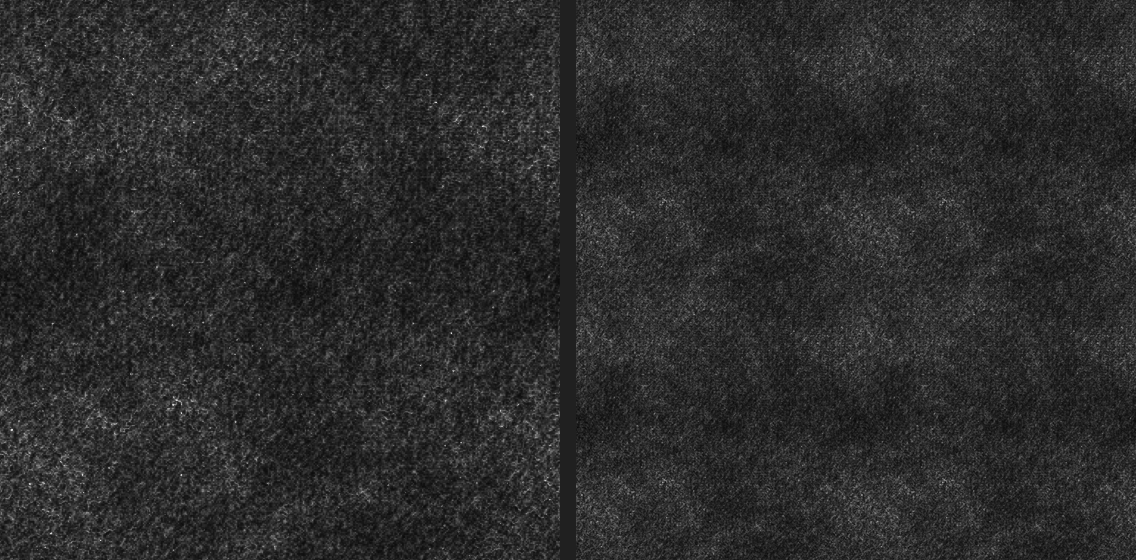
Left, the tile; right, the same tile 2 across and 2 down.
A WebGL 2 fragment shader for this texture:

```glsl
#version 300 es
precision highp float;

uniform vec2 u_resolution;
out vec4 fragColor;

const float BASE_GRAY = 0.168;
const float CONTRAST = 0.42;

float hash(vec2 p, float seed) {
    return fract(sin(dot(p, vec2(127.1, 311.7)) + seed * 17.37) * 43758.5453);
}

// Value noise wrapping after `cells` units, scaled to unit deviation
float noise(vec2 uv, vec2 cells, float seed) {
    vec2 p = uv * cells;
    vec2 id = floor(p);
    vec2 f = p - id;
    f = f * f * (3.0 - 2.0 * f);
    vec2 lo = mod(id, cells);
    vec2 hi = mod(id + 1.0, cells);
    float bottom = mix(hash(lo, seed), hash(vec2(hi.x, lo.y), seed), f.x);
    float top = mix(hash(vec2(lo.x, hi.y), seed), hash(hi, seed), f.x);
    return (mix(bottom, top, f.y) - 0.5) * 4.65;
}

// Soft stains, from broad to small
float clouds(vec2 uv, float seed) {
    vec2 warp = vec2(noise(uv, vec2(5.0), seed + 1.0), noise(uv, vec2(5.0), seed + 2.0));
    uv += 0.025 * warp;
    float sum = 0.0;
    float gain = 0.7;
    float cells = 4.0;
    for (int i = 0; i < 5; i++) {
        sum += gain * noise(uv, vec2(cells), seed + float(i) * 3.0);
        gain *= 0.72;
        cells *= 2.0;
    }
    return sum;
}

// Steep brushed streaks; the whole-number rotation keeps them periodic
float streaks(vec2 uv, float seed) {
    vec2 along = vec2(2.0 * uv.x - uv.y, uv.x + 2.0 * uv.y);
    return 0.75 * noise(along, vec2(72.0, 18.0), seed)
         + 0.65 * noise(along, vec2(130.0, 40.0), seed + 1.0);
}

// Short curled fibres with a light ridge and a dark lower side
float fibres(vec2 uv, float cells, float density, float seed) {
    vec2 p = uv * cells;
    vec2 id = floor(p);
    float width = 0.0014 * cells;
    float ridge = 0.0;
    float shade = 0.0;
    for (int j = -1; j <= 1; j++) {
        for (int i = -1; i <= 1; i++) {
            vec2 cell = id + vec2(i, j);
            vec2 key = mod(cell, cells);
            vec2 center = cell + vec2(hash(key, seed), hash(key, seed + 1.0));
            float angle = (hash(key, seed + 2.0) - 0.5) * 1.9;
            float c = cos(angle);
            float s = sin(angle);
            vec2 q = mat2(c, -s, s, c) * (p - center);
            float halfLength = mix(0.15, 0.6, hash(key, seed + 3.0));
            float bend = (hash(key, seed + 4.0) - 0.5) * 1.8;
            float phase = hash(key, seed + 5.0) * 6.283;
            float y = q.y - bend * q.x * q.x - 0.07 * sin(q.x * 9.0 + phase);
            float ends = 1.0 - smoothstep(halfLength * 0.65, halfLength, abs(q.x));
            float strength = step(hash(key, seed + 6.0), density)
                           * mix(0.35, 1.0, hash(key, seed + 7.0));
            float lit = y / width;
            float dark = (y + 2.2 * width) / (1.4 * width);
            ridge = max(ridge, strength * ends * exp(-lit * lit));
            shade = max(shade, strength * ends * exp(-dark * dark));
        }
    }
    return ridge - 0.45 * shade * (1.0 - ridge);
}

// Sparse bright grit
float specks(vec2 uv, float cells, float density, float seed) {
    vec2 p = uv * cells;
    vec2 key = mod(floor(p), cells);
    vec2 center = 0.25 + 0.5 * vec2(hash(key, seed), hash(key, seed + 1.0));
    float radius = mix(0.1, 0.22, hash(key, seed + 2.0));
    float spot = 1.0 - smoothstep(radius * 0.4, radius, length(fract(p) - center));
    return spot * step(hash(key, seed + 3.0), density);
}

void main() {
    vec2 uv = gl_FragCoord.xy / u_resolution;

    float stain = clouds(uv, 3.0);
    float grain = 0.58 * noise(uv, vec2(367.0), 31.0)
                + 0.42 * noise(uv, vec2(190.0), 37.0);

    // Fibres gather in the lighter stains
    float patches = smoothstep(-1.6, 1.2, stain + 0.6 * noise(uv, vec2(11.0), 41.0));
    float curls = fibres(uv, 40.0, 0.75, 51.0)
                + fibres(uv, 57.0, 0.7, 67.0)
                + 0.7 * fibres(uv, 83.0, 0.6, 83.0);

    float tone = 0.36 * stain + 0.34 * streaks(uv, 23.0) + grain;
    tone += 1.35 * curls * mix(0.25, 1.0, patches);
    tone += 2.4 * specks(uv, 70.0, 0.035, 97.0);

    float gray = BASE_GRAY * exp(CONTRAST * (tone - 0.12));
    fragColor = vec4(vec3(min(gray, 0.85)), 1.0);
}
```
